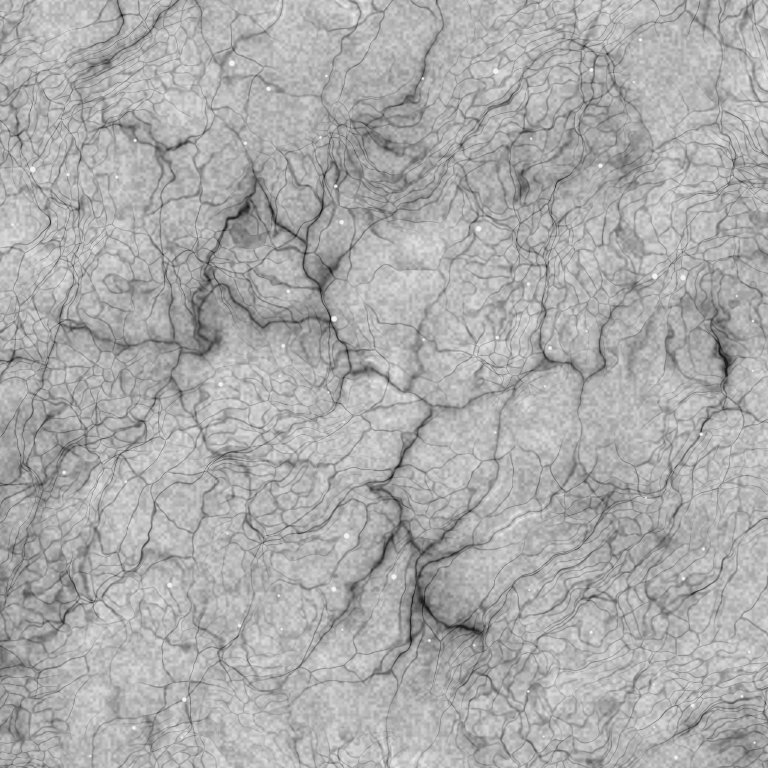
A Shadertoy shader for this texture map:

```glsl
// Grey weathered rock: branching cracks, dark fractures, stains, grain and pale specks.

vec2 hash2(vec2 p) {
    vec3 q = fract(p.xyx * vec3(0.1031, 0.1030, 0.0973));
    q += dot(q, q.yzx + 33.33);
    return fract((q.xx + q.yz) * q.zy);
}

float noise(vec2 p) {
    vec2 i = floor(p), f = fract(p);
    f = f * f * (3.0 - 2.0 * f);
    return mix(mix(hash2(i).x, hash2(i + vec2(1, 0)).x, f.x),
               mix(hash2(i + vec2(0, 1)).x, hash2(i + vec2(1, 1)).x, f.x), f.y);
}

float fbm(vec2 p) {
    float sum = 0.0, amp = 0.5;
    for (int i = 0; i < 5; i++) {
        sum += amp * noise(p);
        p = mat2(1.6, 1.2, -1.2, 1.6) * p + 7.3;
        amp *= 0.5;
    }
    return sum;
}

// Approximate distance to the nearest cell border, in canvas units
float crackDistance(vec2 p, vec2 freq) {
    p *= freq;
    vec2 cell = floor(p);
    float near = 9.0, second = 9.0;
    for (int y = -1; y <= 1; y++)
    for (int x = -1; x <= 1; x++) {
        vec2 c = cell + vec2(x, y);
        float d = length(c + hash2(c + 50.0) - p);
        second = min(second, max(near, d));
        near = min(near, d);
    }
    return 0.5 * (second - near) / freq.y;
}

float line(float d, float width, float pixel) {
    return 1.0 - smoothstep(0.0, width + 0.5 * pixel, d);
}

// Small round specks, present in some grid cells only
float specks(vec2 p, float pixel) {
    vec2 cell = floor(p * 15.0);
    vec2 rnd = hash2(cell + 211.0);
    vec2 centre = (cell + 0.2 + 0.6 * hash2(cell + 97.0)) / 15.0;
    float radius = mix(0.0012, 0.0038, rnd.y * rnd.y);
    float disc = 1.0 - smoothstep(radius - pixel, radius + pixel, length(p - centre));
    return disc * step(rnd.x, 0.28);
}

void mainImage(out vec4 fragColor, in vec2 fragCoord) {
    float pixel = 1.0 / iResolution.y;
    vec2 p = fragCoord * pixel;

    // Jagged warp over a slow bend turns the cells into natural cracks
    vec2 bend = 0.035 * sin(p.yx * vec2(7.0, 9.0) + vec2(1.0, 2.6));
    vec2 jag = vec2(fbm(p * 6.0 + 3.0), fbm(p * 6.0 + 41.0)) - 0.48;
    vec2 q = p + bend + 0.17 * jag;
    q.x -= 0.25 * q.y;

    float coarse = crackDistance(q, vec2(8.0, 5.5));
    float medium = crackDistance(q + 0.02 * jag.yx + 3.7, vec2(19.0, 15.0));
    float fine = crackDistance(q + 0.05 * jag + 9.1, vec2(38.0, 44.0));

    // Broad tone and mottled stains
    float stain = smoothstep(0.47, 0.72, fbm(p * 5.0 + 17.0));
    float mottle = fbm(p * 38.0 + 5.0);
    float grey = 0.745 + 0.14 * (fbm(p * 9.0 + 60.0) - 0.48);
    grey -= stain * (0.05 + 0.55 * max(mottle - 0.42, 0.0));
    grey += 0.10 * (mottle - 0.48);

    // Crack network, fading in and out along its length
    float presence = noise(p * 13.0 + 8.0);
    float hairs = smoothstep(0.25, 0.75, noise(p * 9.0 + 30.0) + 0.3 * stain);
    grey -= 0.15 * line(fine, 0.0016, pixel) * hairs;
    grey -= 0.19 * line(medium, 0.0018, pixel) * smoothstep(0.15, 0.7, presence);
    grey -= 0.20 * line(coarse, 0.0024, pixel) * (0.35 + 0.65 * presence);

    // Deep fractures with soft shadow, and rare bright ridges
    float deep = smoothstep(0.5, 0.8, noise(p * 5.5 + 77.0));
    float ridge = smoothstep(0.74, 0.95, noise(p * 6.0 + 120.0));
    grey -= exp(-coarse / 0.008) * (0.05 + 0.24 * deep * (0.4 + 1.2 * mottle));
    grey += 0.16 * ridge * exp(-abs(coarse - 0.009) / 0.006);

    // Fine grain
    grey += 0.15 * (noise(p * 260.0) - 0.5) + 0.07 * (noise(p * 115.0 + 9.0) - 0.5);

    grey = mix(clamp(grey, 0.12, 0.9), 0.95, specks(p, pixel));
    fragColor = vec4(vec3(grey), 1.0);
}
```
